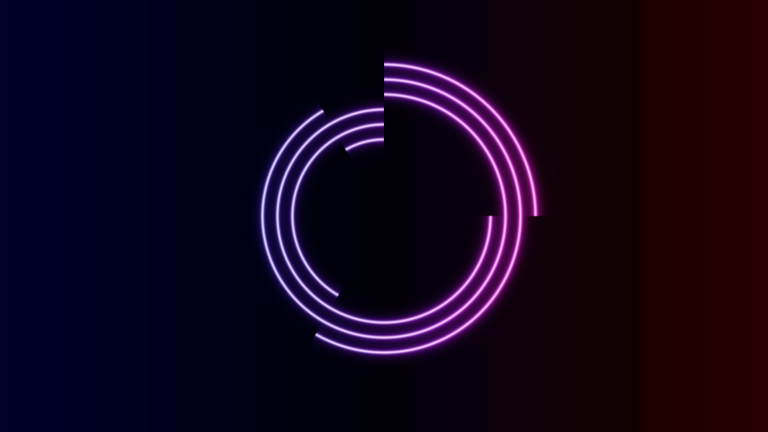
Give the GLSL for this background, as a Shadertoy shader.

```glsl
// Neon rings on a dark navy-to-maroon backdrop. Three concentric glowing
// lines step inwards at each clockwise sector boundary, forming a broken spiral.
// Each sector is an angular mask over radial line and halo falloffs.

#define OUTER_RADIUS 0.3507
#define RING_GAP     0.0347
#define CORE_WIDTH   0.0036
#define HALO_WIDTH   0.0085
#define HALO_GAIN    0.85
#define SECTOR_TURN  radians(120.0)
#define FIRST_TURN   radians(90.0)

const float TAU = 6.2831853;

// Blends three colours along t in 0..1.
vec3 blend3(vec3 a, vec3 b, vec3 c, float t) {
    return t < 0.5 ? mix(a, b, t * 2.0) : mix(b, c, t * 2.0 - 1.0);
}

// Navy on the left, near black in the middle, maroon on the right.
vec3 backdrop(float x) {
    float navy = mix(0.155, 0.03, smoothstep(0.0, 0.55, x));
    navy += 0.022 * smoothstep(0.52, 0.56, x);
    navy *= 1.0 - smoothstep(0.6, 0.84, x);
    float maroon = 0.065 * smoothstep(0.46, 0.75, x)
                 + 0.045 * smoothstep(0.825, 0.84, x)
                 + 0.04 * smoothstep(0.8, 1.0, x);
    return vec3(maroon, 0.0, navy);
}

// Returns core (x) and halo (y) strength of the three lines of one sector.
vec2 sectorLines(float radius, float outer) {
    vec2 light = vec2(0.0);
    for (int i = 0; i < 3; i++) {
        float d = abs(radius - outer + float(i) * RING_GAP);
        light += vec2(exp(-d * d / (CORE_WIDTH * CORE_WIDTH)),
                      exp(-d / HALO_WIDTH));
    }
    return light;
}

void mainImage(out vec4 fragColor, in vec2 fragCoord) {
    vec2 p = (fragCoord - 0.5 * iResolution.xy) / iResolution.y;
    float pixel = 1.0 / iResolution.y;
    float radius = length(p);
    // Clockwise angle from the top, 0..TAU.
    float angle = mod(atan(p.x, p.y), TAU);

    // Sum of the four sectors, each one ring gap further in.
    vec2 light = vec2(0.0);
    for (int s = 0; s < 4; s++) {
        float step_ = float(s);
        float end = FIRST_TURN + step_ * SECTOR_TURN;
        float start = max(end - SECTOR_TURN, 0.0);
        end = min(end, TAU);
        float mask = smoothstep(-pixel, pixel, radius * (angle - start))
                   * smoothstep(-pixel, pixel, radius * (end - angle));
        light += mask * sectorLines(radius, OUTER_RADIUS - step_ * RING_GAP);
    }

    // Tint runs from blue on the left through violet to magenta.
    float across = clamp(0.5 + p.x / (2.0 * OUTER_RADIUS), 0.0, 1.0);
    vec3 halo = blend3(vec3(0.26, 0.16, 0.9), vec3(0.5, 0.06, 0.82),
                       vec3(0.8, 0.07, 0.74), across);
    vec3 core = blend3(vec3(0.84, 0.82, 1.0), vec3(0.94, 0.8, 1.0),
                       vec3(1.0, 0.7, 0.97), across);
    float gain = HALO_GAIN * mix(0.7, 1.2, smoothstep(0.2, 0.75, across));

    vec3 color = backdrop(fragCoord.x / iResolution.x);
    color += halo * light.y * gain;
    color = mix(color, core, clamp(light.x, 0.0, 1.0));
    fragColor = vec4(clamp(color, 0.0, 1.0), 1.0);
}
```
